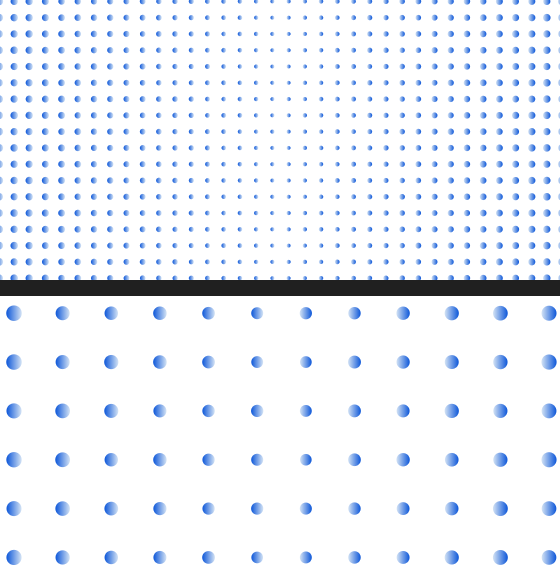
Top, the full canvas; bottom, a detail of the centre.
This pattern is drawn by a WebGL 1 fragment shader. Its source:

```glsl
precision highp float;

// A halftone field of round dots on white, 36 columns by 18 rows.
// Dots swell from the vertical midline towards both sides, and each is
// shaded from deep blue on its outer side to pale blue on its inner side.

uniform vec2 u_resolution;

// Lengths are fractions of the canvas height
#define CELL vec2(0.0579, 0.05815)
#define CENTRE_SHIFT vec2(0.0018, 0.0008)
#define RADIUS_MIN 0.0069
#define RADIUS_MAX 0.0134
#define EDGE_COLUMN 15.5
#define EDGE_PINCH 0.0044
#define SIZE_JITTER 0.03
#define PAPER vec3(1.0)
#define DEEP_BLUE vec3(0.05, 0.34, 0.85)
#define PALE_BLUE vec3(0.83, 0.89, 0.96)

float hash(vec2 p) {
  return fract(sin(dot(p, vec2(127.1, 311.7))) * 43758.5453);
}

// Dot centre for a half-integer cell index; the outermost columns close up
vec2 dotCentre(vec2 index) {
  float pinch = EDGE_PINCH * max(abs(index.x) - EDGE_COLUMN, 0.0);
  return index * CELL - vec2(sign(index.x) * pinch, 0.0);
}

// Radius grows with distance from the midline, with slight variation
float dotRadius(vec2 index, float centreX) {
  float radius = mix(RADIUS_MIN, RADIUS_MAX, min(abs(centreX), 1.0));
  return radius * (1.0 + SIZE_JITTER * (2.0 * hash(index) - 1.0));
}

void main() {
  float pixel = 1.0 / u_resolution.y;
  vec2 p = (gl_FragCoord.xy - 0.5 * u_resolution) * pixel - CENTRE_SHIFT;

  // Nearest dot
  vec2 index = floor(p / CELL) + 0.5;
  vec2 centre = dotCentre(index);
  float radius = dotRadius(index, centre.x);
  vec2 offset = p - centre;

  // Smoothed disc
  float coverage = clamp(0.5 - (length(offset) - radius) / pixel, 0.0, 1.0);

  // Horizontal shading, mirrored about the midline
  float outward = offset.x * sign(index.x) / radius;
  float paleness = clamp(0.5 - 0.5 * outward, 0.0, 1.0);
  vec3 ink = mix(DEEP_BLUE, PALE_BLUE, paleness);

  gl_FragColor = vec4(mix(PAPER, ink, coverage), 1.0);
}
```
